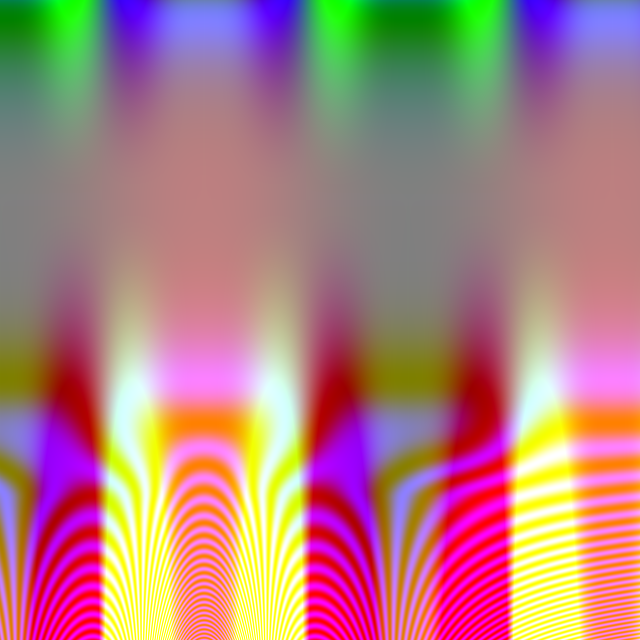
This background is drawn by a WebGL 1 fragment shader. Its source:

```glsl
precision highp float;

uniform vec2 u_resolution;

const float HALF_PI = 1.5708;

// Arch profile of the upper stripes, +1 on the axis and -1 between axes
float shallowProfile(float angle) {
    return 1.15 * cos(angle) - 0.15 * cos(3.0 * angle);
}

// Arch profile of the lower stripes: two zeros, then a slow rise outward
float deepProfile(float offset) {
    float sq = offset * offset;
    float falloff = 1.0 + sq / 0.0352;
    return (1.0 - sq / 0.0095) * (1.0 - sq / 0.0858) / (falloff * falloff);
}

// Broad warm wave, dim at the top and bright at the bottom
float redWave(vec2 p, float angle, float depth) {
    float q = depth * depth;
    float base = depth < 0.0
        ? 0.62 - 0.37 * q
        : 0.62 + 0.12 * min(q, 1.0) + 0.03 * max(q - 1.0, 0.0);
    float swing = 0.12 + 0.13 * min(q, 1.0);
    float floorGlow = 0.25 * (1.0 - smoothstep(0.0, 0.25, p.y));
    float sideGlow = 0.3 * smoothstep(0.62, 0.74, p.x)
        * (1.0 - smoothstep(0.2, 0.38, p.y));
    return base + swing * cos(angle) + floorGlow + sideGlow;
}

// Columns that sharpen away from the calm band and flip sign across it
float greenColumns(float angle, float depth) {
    float s = sin(angle);
    return 0.5 + 1.75 * cos(angle) * s * s * s * s * depth * abs(depth);
}

// Stripes whose frequency grows with the fifth power of depth
float blueStripes(vec2 p, float offset, float angle, float depth) {
    float deepShare = 1.0 - smoothstep(0.22, 0.39, p.y);
    float profile = mix(shallowProfile(angle), deepProfile(offset), deepShare);
    float growth = pow(abs(depth) + 0.0001, 5.0);
    return 0.5 + 0.5 * sin(HALF_PI * growth * profile);
}

void main() {
    vec2 p = gl_FragCoord.xy / u_resolution;

    // Distance from the main axis and from the calm band
    float offset = p.x - 0.319;
    float angle = 9.85 * offset;
    float depth = (0.6875 - p.y) / 0.28;

    vec3 color = vec3(
        redWave(p, angle, depth),
        greenColumns(angle, depth),
        blueStripes(p, offset, angle, depth));
    gl_FragColor = vec4(clamp(color, 0.0, 1.0), 1.0);
}
```
